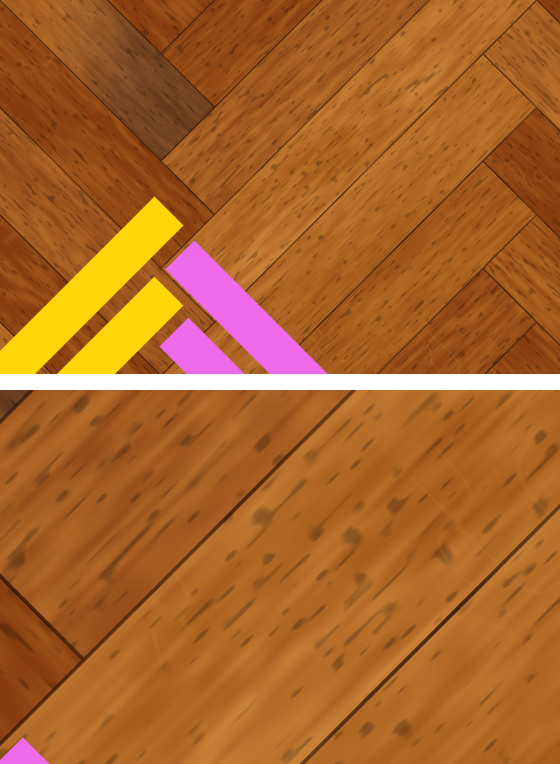
Top, the full canvas; bottom, a detail of the centre.
This texture is drawn by a WebGL 1 fragment shader. Its source:

```glsl
precision highp float;

// Diagonal herringbone parquet with four flat painted bars in one corner.
// A rotated grid is split into 6:1 planks; each plank gets its own tone,
// stretched-noise grain, growth rings, pores and pale ray flecks.

uniform vec2 u_resolution;

#define GRID_STEP 0.287     // grid cell along x, in canvas heights
#define PLANK_LENGTH 6.0    // in plank widths
#define PLANK_SHIFT 3.0     // places the staircase of plank ends
#define SEAM_HALF 0.008     // in plank widths
#define SEAM_DEPTH 0.85
#define GRAIN_AMOUNT 0.42
#define RING_AMOUNT 0.13
#define FLECK_AMOUNT 0.22
#define BAR_HALF 0.27       // in plank widths

const vec3 DARK_OAK = vec3(0.53, 0.24, 0.055);
const vec3 MID_OAK = vec3(0.66, 0.37, 0.12);
const vec3 LIGHT_OAK = vec3(0.78, 0.50, 0.21);
const vec3 RED_OAK = vec3(0.58, 0.31, 0.15);
const vec3 SMOKED_OAK = vec3(0.40, 0.23, 0.13);
const vec3 SEAM_COLOR = vec3(0.17, 0.08, 0.03);
const vec3 YELLOW = vec3(1.0, 0.84, 0.03);
const vec3 ORCHID = vec3(0.93, 0.42, 0.92);

float hash(vec2 p) {
  return fract(sin(dot(p, vec2(12.9898, 78.233))) * 43758.5453);
}

float noise(vec2 p) {
  vec2 cell = floor(p);
  vec2 f = fract(p);
  f = f * f * (3.0 - 2.0 * f);
  return mix(mix(hash(cell), hash(cell + vec2(1.0, 0.0)), f.x),
             mix(hash(cell + vec2(0.0, 1.0)), hash(cell + vec2(1.0, 1.0)), f.x), f.y);
}

float fbm(vec2 p) {
  float sum = 0.0;
  float gain = 0.5;
  for (int k = 0; k < 4; k++) {
    sum += gain * noise(p);
    p = p * 2.03 + 7.1;
    gain *= 0.5;
  }
  return sum;
}

// Three-stop ramp through the oak tones
vec3 oak(float tone) {
  tone = clamp(tone, 0.0, 1.0) * 2.0;
  return tone < 1.0 ? mix(DARK_OAK, MID_OAK, tone) : mix(MID_OAK, LIGHT_OAK, tone - 1.0);
}

// wood.x runs along the plank, wood.y across it
vec3 plankColor(vec2 wood, float tone, float redness, float smoke, vec2 seed) {
  vec2 q = wood + 19.0 * seed;
  float broad = fbm(q * vec2(0.7, 2.5)) - 0.47;
  float streaks = noise(q * vec2(2.0, 33.0)) * 0.55 + noise(q * vec2(6.0, 16.0)) * 0.45 - 0.5;

  // Growth rings bend where the broad noise swells
  float rings = sin(wood.y * 24.0 + 32.0 * fbm(q * vec2(0.45, 1.2)));
  float ringMask = smoothstep(0.35, 0.7, noise(q * vec2(0.5, 1.5) + 31.0));
  tone += broad * 0.6 + streaks * GRAIN_AMOUNT + rings * ringMask * RING_AMOUNT;

  vec3 color = mix(oak(tone), RED_OAK * (1.0 + 0.5 * streaks), redness);
  color = mix(color, SMOKED_OAK * (1.0 + 0.4 * streaks), smoke);

  // Short dark pores
  float pores = smoothstep(0.72, 0.95, noise(q * vec2(9.0, 38.0) + 5.0));
  color *= 1.0 - 0.24 * pores;

  // Thin pale flecks crossing the grain in patches
  float fleckLine = 1.0 - smoothstep(0.0, 0.045, abs(noise(q * vec2(6.0, 2.2) + 53.0) - 0.5));
  float fleckPatch = smoothstep(0.6, 0.8, noise(q * vec2(0.8, 1.3) + 11.0));
  return mix(color, LIGHT_OAK, fleckLine * fleckPatch * FLECK_AMOUNT);
}

float coverage(float dist, float pixel) {
  return clamp(0.5 - dist / pixel, 0.0, 1.0);
}

void main() {
  vec2 p = vec2(gl_FragCoord.x, u_resolution.y - gl_FragCoord.y) / u_resolution.y;
  vec2 grid = vec2(p.x + p.y, p.x - p.y) / GRID_STEP;
  float pixel = 1.41421 / (GRID_STEP * u_resolution.y);

  // Each diagonal of cells belongs to a rising or a falling plank
  vec2 cell = floor(grid);
  float period = 2.0 * PLANK_LENGTH;
  float diagonal = cell.x + cell.y - PLANK_SHIFT;
  bool rising = mod(diagonal, period) < PLANK_LENGTH;
  float row = rising ? cell.x : cell.y;
  vec2 wood = rising
    ? vec2(mod(grid.y + cell.x - PLANK_SHIFT, period), fract(grid.x))
    : vec2(mod(grid.x + cell.y - PLANK_SHIFT, period) - PLANK_LENGTH, fract(grid.y));
  vec2 seed = vec2(row, floor(diagonal / period) + (rising ? 0.0 : 0.5));

  // Tone swings gently from plank to plank; falling planks are darker
  float tone = rising ? 0.46 + 0.26 * cos(1.1 * (row - 4.3))
                      : 0.28 + 0.16 * cos(3.14159 * row);
  tone += 0.12 * (hash(seed + 3.7) - 0.5);
  float redness = 0.55 * smoothstep(0.45, 1.0, hash(seed + 8.3));

  // Every fourth falling plank darkens toward its lower end
  float smoked = rising ? 0.0 : step(mod(row, 4.0), 0.5);
  float smoke = 0.8 * smoked * smoothstep(3.6, 5.6, wood.x + 0.7 * wood.y);
  vec3 color = plankColor(wood, tone + 0.2 * smoked, redness, smoke, seed);

  // Seams of uneven depth
  vec2 edge = min(wood, vec2(PLANK_LENGTH, 1.0) - wood);
  float seam = coverage(min(edge.x, edge.y) - SEAM_HALF, pixel);
  color = mix(color, SEAM_COLOR, seam * SEAM_DEPTH * (0.65 + 0.35 * noise(grid * 3.0)));

  // Painted bars, two in each direction
  for (int k = 0; k < 2; k++) {
    float n = float(k);
    float yellowBar = max(abs(grid.x - 3.54 - 0.745 * n) - BAR_HALF, grid.y + 0.39 + 0.75 * n);
    float orchidBar = max(abs(grid.y + 0.70 + 0.775 * n) - BAR_HALF, 4.05 + 0.665 * n - grid.x);
    color = mix(color, YELLOW, coverage(yellowBar, pixel));
    color = mix(color, ORCHID, coverage(orchidBar, pixel));
  }
  gl_FragColor = vec4(color, 1.0);
}
```
